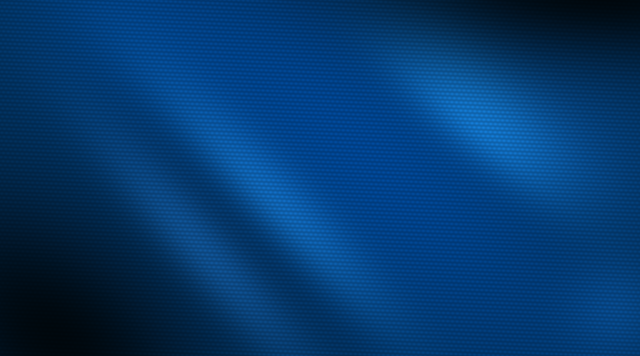
Write a Shadertoy shader that draws this background.

```glsl
// Deep blue cloth lit by soft diagonal streaks, with dark opposite corners.
// Tilted Gaussian glows build the light and shadow; crossed cosine waves
// lay a fine honeycomb weave in slightly tilted rows over the top.

// Gaussian glow: radii are along its axis, below the axis and above it
float glow(vec2 p, vec2 centre, float angle, vec3 radii) {
    vec2 axis = vec2(cos(angle), sin(angle));
    vec2 d = p - centre;
    float along = dot(d, axis) / radii.x;
    float across = dot(d, vec2(-axis.y, axis.x));
    across /= across < 0.0 ? radii.y : radii.z;
    return exp(-along * along - across * across);
}

// Honeycomb lattice with unit spacing, roughly -0.5 to 1
float honeycomb(vec2 p) {
    float sum = 0.0;
    for (int i = 0; i < 3; i++) {
        float a = 1.0471976 * float(i);
        sum += cos(7.2552 * dot(p, vec2(sin(a), cos(a))));
    }
    return sum / 3.0;
}

void mainImage(out vec4 fragColor, in vec2 fragCoord) {
    // Height runs 0 to 1; the layout is about 1.8 wide
    vec2 p = fragCoord / iResolution.xy * vec2(1.803, 1.0);

    // Cloth: navy with a richer blue diagonal band and a lit right side
    vec3 color = mix(vec3(0.005, 0.180, 0.345), vec3(0.0, 0.260, 0.550),
                     glow(p, vec2(1.02, 0.58), -0.75, vec3(0.78, 0.36, 0.31)));
    color += vec3(0.0, 0.045, 0.10) * glow(p, vec2(0.34, 0.92), -0.7, vec3(0.36, 0.25, 0.22));
    color += vec3(0.01, 0.055, 0.11) * glow(p, vec2(1.58, 0.60), -0.6, vec3(0.32, 0.15, 0.26));

    // Shadows: lower left, upper right, and the fold between the streaks
    vec3 shade = vec3(0.0, 0.02, 0.032);
    color = mix(color, shade, 0.94 * glow(p, vec2(0.16, 0.05), -0.70, vec3(0.50, 0.32, 0.29)));
    color = mix(color, shade, 0.96 * glow(p, vec2(1.68, 1.03), -0.08, vec3(0.66, 0.19, 0.30)));
    color *= 1.0 - 0.13 * glow(p, vec2(0.66, 0.35), -0.82, vec3(0.50, 0.08, 0.07));

    // Light: two long streaks, the broad upper sheen and a faint corner glow
    color += vec3(0.055, 0.155, 0.220) * glow(p, vec2(0.775, 0.436), -0.815, vec3(0.42, 0.075, 0.09));
    color += vec3(0.050, 0.125, 0.200) * glow(p, vec2(0.570, 0.300), -0.857, vec3(0.40, 0.080, 0.085));
    color += vec3(0.060, 0.195, 0.270) * glow(p, vec2(1.340, 0.660), -0.700, vec3(0.30, 0.085, 0.15));
    color += vec3(0.020, 0.070, 0.120) * glow(p, vec2(1.737, 0.130), 0.0, vec3(0.14));

    // Weave: cells with darker gaps between the tilted rows
    vec2 weave = mat2(0.9992, 0.0400, -0.0400, 0.9992) * p * 76.0;
    color *= 1.0 + 0.10 * honeycomb(weave) + 0.05 * cos(7.2552 * weave.y);

    fragColor = vec4(clamp(color, 0.0, 1.0), 1.0);
}
```
